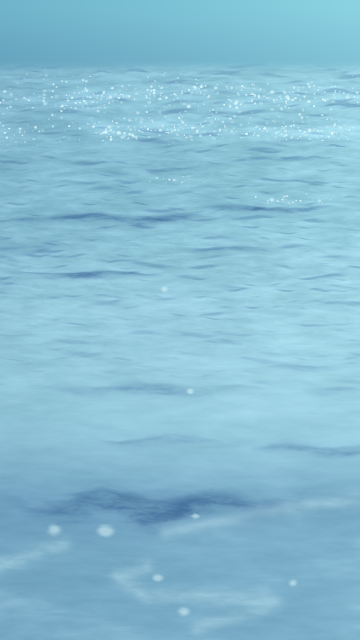
This texture is drawn by a Shadertoy shader. Its source:

```glsl
// Hazy blue sea with a glittering horizon, rippled swell and soft foam near the shore.
const float HORIZON = 0.895;
const float SIDE_LIGHT = 0.12;
const float RIPPLE_STRENGTH = 0.36;
const float CHOP_STRENGTH = 0.055;
const float FOAM_STRENGTH = 0.38;
const vec3 SKY_LOW = vec3(0.455, 0.705, 0.795);
const vec3 SKY_HIGH = vec3(0.49, 0.765, 0.84);
const vec3 SEA_FAR = vec3(0.55, 0.765, 0.84);
const vec3 SEA_MID = vec3(0.605, 0.81, 0.88);
const vec3 SEA_NEAR = vec3(0.475, 0.675, 0.78);
const vec3 DEEP = vec3(0.24, 0.41, 0.59);
const vec3 FOAM = vec3(0.69, 0.85, 0.90);
const vec3 GLINT = vec3(0.88, 0.98, 0.99);
// Crests: centre x, centre y, half length, thickness
const vec4 CRESTS[11] = vec4[11](
    vec4(0.169, 0.660, 0.17, 0.008), vec4(0.414, 0.675, 0.12, 0.006),
    vec4(0.04, 0.615, 0.07, 0.007), vec4(0.13, 0.573, 0.13, 0.005),
    vec4(0.354, 0.611, 0.08, 0.005), vec4(0.228, 0.393, 0.19, 0.009),
    vec4(0.471, 0.427, 0.07, 0.005), vec4(0.50, 0.302, 0.11, 0.010),
    vec4(0.247, 0.215, 0.25, 0.023), vec4(0.52, 0.392, 0.05, 0.007),
    vec4(0.25, 0.313, 0.10, 0.008));
// Foam strands: start xy, end xy
const vec4 STRANDS[7] = vec4[7](
    vec4(0.45, 0.208, 0.26, 0.168), vec4(0.228, 0.117, 0.182, 0.099),
    vec4(0.182, 0.099, 0.228, 0.069), vec4(0.228, 0.069, 0.43, 0.060),
    vec4(0.43, 0.060, 0.31, 0.017), vec4(0.0, 0.115, 0.10, 0.147),
    vec4(0.56, 0.219, 0.45, 0.208));
// Defocused drops: centre xy, radius
const vec3 DROPS[8] = vec3[8](
    vec3(0.164, 0.171, 0.015), vec3(0.246, 0.097, 0.010), vec3(0.288, 0.043, 0.011),
    vec3(0.305, 0.194, 0.008), vec3(0.085, 0.173, 0.013), vec3(0.458, 0.089, 0.008),
    vec3(0.297, 0.388, 0.006), vec3(0.257, 0.548, 0.006));

vec2 hash2(vec2 p) {
    return fract(sin(vec2(dot(p, vec2(127.1, 311.7)), dot(p, vec2(269.5, 183.3)))) * 43758.5);
}
// Layered, mutually bent sines, roughly -0.8 to 0.8
float swell(vec2 p) {
    float sum = 0.0, amp = 0.5;
    for (int i = 0; i < 5; i++) {
        float k = float(i);
        sum += amp * sin(p.x + 1.7 * sin(0.8 * p.y + k)) * sin(p.y + 1.3 * sin(0.7 * p.x + 2.0 * k));
        p = mat2(1.6, 1.2, -1.2, 1.6) * p + 3.1;
        amp *= 0.58;
    }
    return sum;
}
float bell(float x, float width) { return exp(-x * x / (width * width)); }
float segmentDistance(vec2 p, vec2 a, vec2 b) {
    vec2 d = b - a;
    return length(p - a - d * clamp(dot(p - a, d) / dot(d, d), 0.0, 1.0));
}
// Cellular noise: x holds thin flecks, y holds glints lit in a share of cells
vec2 scatter(vec2 p, vec2 cell, float share) {
    vec2 g = p / cell, id = floor(g), sum = vec2(0.0);
    for (int j = -1; j <= 1; j++)
    for (int i = -1; i <= 1; i++) {
        vec2 n = id + vec2(i, j), h = hash2(n), k = hash2(n + 57.0), d = g - n - h;
        float radius = mix(0.22, 0.45, k.x * k.x);
        float lit = smoothstep(0.0, 0.25, share - k.y) * mix(0.3, 1.0, h.x);
        sum.y += lit * (1.0 - smoothstep(radius * 0.35, radius, length(d)));
        d.y += 0.2 * sin(3.0 * d.x + 6.3 * h.x);
        sum.x += h.y * h.y * bell(d.x, 0.25 + 0.3 * h.y) * bell(d.y, 0.15 + 0.15 * h.x);
    }
    return sum;
}

void mainImage(out vec4 fragColor, in vec2 fragCoord) {
    vec2 p = fragCoord / iResolution.y;
    float side = fragCoord.x / iResolution.x - 0.5;
    float sea = 1.0 - smoothstep(HORIZON - 0.012, HORIZON + 0.012, p.y);
    float broad = swell(p * vec2(9.0, 38.0));
    float fine = swell(p * vec2(32.0, 130.0) + 4.0);
    float chop = swell(p * vec2(48.0, 230.0) + 1.5 * broad);
    // Sky and water gradients, with a shaded trough near the shore
    vec3 water = mix(SEA_NEAR, SEA_MID, smoothstep(0.14, 0.40, p.y));
    water = mix(water, SEA_FAR, smoothstep(0.50, 0.70, p.y));
    water = mix(water, DEEP, 0.16 * bell(p.y - 0.215, 0.045));
    vec3 col = mix(mix(SKY_LOW, SKY_HIGH, smoothstep(HORIZON, 1.0, p.y)), water, sea);
    col += SIDE_LIGHT * side * mix(0.4, 1.0, smoothstep(0.3, 0.95, p.y)) * vec3(0.9, 1.0, 0.8);
    // Ripples, sharpest in the middle distance
    float focus = smoothstep(0.28, 0.62, p.y) * sea;
    float ripple = scatter(p + 0.002 * broad, vec2(0.060, 0.015), 0.0).x;
    ripple += 0.8 * scatter(p + 3.7, vec2(0.028, 0.009), 0.0).x;
    col = mix(col, DEEP, RIPPLE_STRENGTH * focus * smoothstep(0.1, 1.1, ripple * (1.0 + chop)));
    col += sea * (0.028 * broad + 0.024 * fine) + focus * CHOP_STRENGTH * chop;
    // Long dark crests with ragged, broken outlines
    float dark = 0.0;
    for (int i = 0; i < 11; i++) {
        vec4 c = CRESTS[i];
        vec2 d = p - c.xy;
        d.y += c.w * (0.4 * broad + 0.5 * fine + 0.4 * sin(d.x * 38.0 + float(i)));
        float taper = max(0.0, 1.0 - d.x * d.x / (c.z * c.z));
        float width = c.w * (0.35 + 0.65 * taper) * (d.y > 0.0 ? 0.6 : 1.2);
        float haze = 1.0 - 0.5 * bell(p.y - 0.38, 0.09);
        dark += haze * (0.32 + 1.9 * c.z) * taper * bell(d.y, width) * (0.8 + 0.8 * fine + 0.6 * focus * chop);
    }
    col = mix(col, DEEP, clamp(dark, 0.0, 0.85));
    // Blurred foam near the shore
    float foam = 1.1 * bell(length((p - vec2(0.45, 0.208)) * vec2(0.5, 1.0)), 0.013);
    vec2 curl = p + 0.005 * vec2(broad, swell(p * 32.0));
    for (int i = 0; i < 7; i++)
        foam = max(foam, bell(segmentDistance(curl, STRANDS[i].xy, STRANDS[i].zw), 0.011));
    foam += 0.4 * smoothstep(0.1, 0.7, broad) * (1.0 - smoothstep(0.12, 0.28, p.y));
    col = mix(col, FOAM, clamp(FOAM_STRENGTH * foam * (1.0 + 0.6 * fine), 0.0, 0.9));
    // Sun glitter gathers in rows below the horizon
    float patches = clamp(0.45 + 1.3 * swell(p * vec2(14.0, 60.0) + 9.0), 0.0, 1.2);
    float rows = 0.40 * bell(p.y - 0.850, 0.022) + 0.55 * bell(p.y - 0.796, 0.014);
    rows += 0.14 * smoothstep(0.74, 0.82, p.y);
    float share = rows * (0.35 + patches) + 0.04 * smoothstep(0.45, 0.70, p.y);
    share += 0.65 * bell(p.y - 0.720, 0.005) * bell(p.x - 0.275, 0.05);
    share += 0.70 * bell(p.y - 0.688, 0.008) * bell(p.x - 0.445, 0.055);
    float sparkle = scatter(p, vec2(0.011, 0.009), share).y + scatter(p + 0.37, vec2(0.007), share).y;
    col += sea * 0.10 * rows * patches;
    col = mix(col, GLINT, sea * clamp(0.85 * sparkle, 0.0, 0.9));
    // Out-of-focus drops
    for (int i = 0; i < 8; i++) {
        float r = length((p - DROPS[i].xy) * vec2(0.9, 1.1)) / DROPS[i].z;
        col = mix(col, GLINT, 0.5 * (1.0 - smoothstep(0.1, 1.0, r + 0.4 * fine)));
    }
    fragColor = vec4(clamp(col, 0.0, 1.0), 1.0);
}
```
